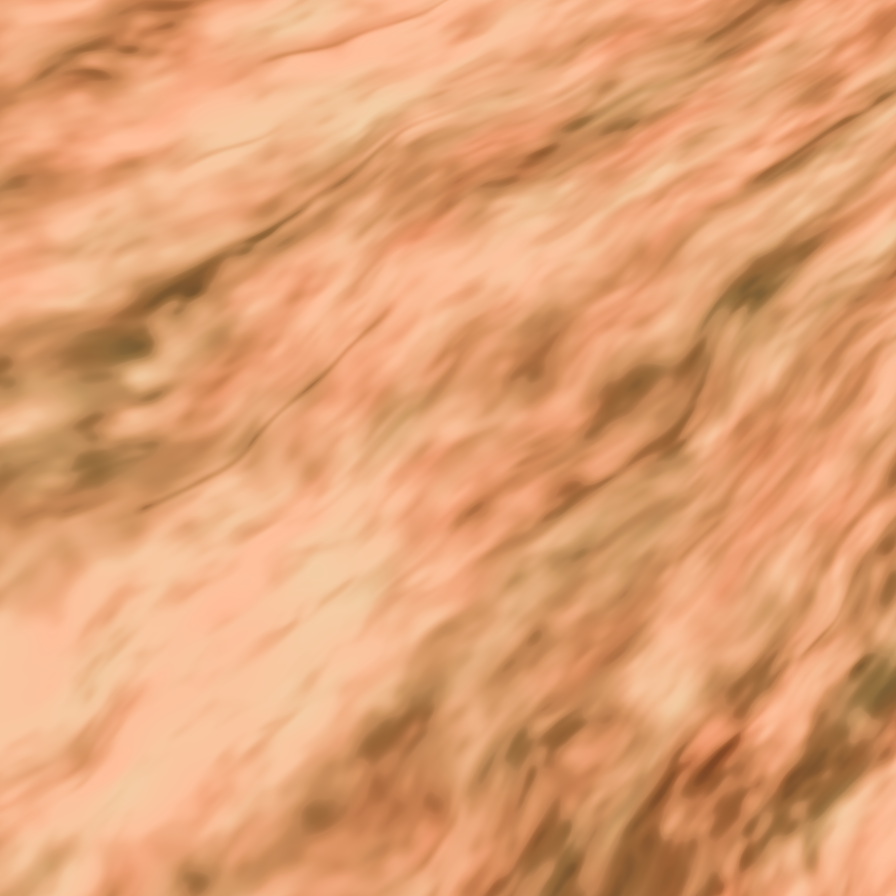
Give the GLSL for this texture, as a Shadertoy shader.

```glsl
// Soft tan stone with fanned diagonal streaks, fine grain and dark tapering veins.

const vec2 FAN_CENTRE = vec2(1.80, 1.55);   // streaks converge here, off canvas
const float FAN_RADIUS = 1.7;               // turns fan angle into a width
const float WARP = 0.014;

// Frequencies as (along the streak, across the streak)
const vec2 BROAD_FREQ = vec2(1.9, 5.5);
const vec2 STREAK_FREQ = vec2(3.6, 20.0);
const vec2 GRAIN_FREQ = vec2(20.0, 46.0);
const vec2 VEIN_FREQ = vec2(1.3, 8.0);
const vec2 VEIN_MASK_FREQ = vec2(2.6, 6.0);

const float BROAD_GAIN = 0.50;
const float STREAK_GAIN = 0.58;
const float GRAIN_GAIN = 0.42;
const float VEIN_GAIN = 1.9;
const float VEIN_WIDTH = 0.26;
const float TONE_OFFSET = 0.16;             // balances the darkening by veins

// Colours from dark to light, each at the middle of its share of the area
const vec3 TONES[6] = vec3[6](
    vec3(0.60, 0.39, 0.21), vec3(0.76, 0.51, 0.32), vec3(0.84, 0.58, 0.38),
    vec3(0.91, 0.64, 0.46), vec3(0.95, 0.70, 0.53), vec3(0.98, 0.77, 0.62));
const float STOPS[6] = float[6](0.02, 0.09, 0.25, 0.505, 0.77, 0.95);
const vec3 ROSE_TINT = vec3(0.010, -0.014, -0.010);

float hash(vec2 p) {
    vec3 q = fract(vec3(p.xyx) * 0.1031);
    q += dot(q, q.yzx + 33.33);
    return fract((q.x + q.y) * q.z);
}

// Value noise with zero mean and roughly unit variance
float noise(vec2 p) {
    vec2 cell = floor(p), f = fract(p);
    f = f * f * (3.0 - 2.0 * f);
    float low = mix(hash(cell), hash(cell + vec2(1, 0)), f.x);
    float high = mix(hash(cell + vec2(0, 1)), hash(cell + vec2(1, 1)), f.x);
    return (mix(low, high, f.y) - 0.5) / 0.2146;
}

// Layered noise, normalised to unit variance
float fbm(vec2 p, int octaves) {
    float sum = 0.0, power = 0.0, amp = 1.0;
    for (int i = 0; i < octaves; i++) {
        sum += amp * noise(p);
        power += amp * amp;
        amp *= 0.5;
        p = p * 2.03 + vec2(17.3, 9.7);
    }
    return sum / sqrt(power);
}

// Polar coordinates around the fan centre: x along, y across the streaks
vec2 fanCoords(vec2 p) {
    vec2 d = FAN_CENTRE - p;
    vec2 fan = vec2(length(d), atan(d.y, d.x) * FAN_RADIUS);
    fan.y += WARP * noise(p * 4.0 + 31.0) + 0.3 * WARP * noise(p * 13.0 + 57.0);
    return fan;
}

// Thin ridges that swell and fade along their length
float veins(vec2 fan, float grain) {
    float total = 0.0;
    for (int i = 0; i < 2; i++) {
        float scale = 1.0 + 0.8 * float(i);
        vec2 seed = vec2(41.0, 73.0) * float(i + 1);
        float ridge = (noise(fan * VEIN_FREQ * scale + seed) + 0.07 * grain) / VEIN_WIDTH;
        float mask = fbm(fan * VEIN_MASK_FREQ * scale + seed.yx, 3);
        total += exp(-ridge * ridge) * smoothstep(0.0, 1.3, mask) / scale;
    }
    return total;
}

// Pale lower left, shaded lower right
float shading(vec2 p) {
    vec2 pale = p - vec2(0.15, 0.22), dark = p - vec2(0.85, 0.20);
    return 0.65 * exp(-10.0 * dot(pale, pale)) - 0.55 * exp(-12.0 * dot(dark, dark));
}

vec3 ramp(float share) {
    vec3 color = TONES[0] * mix(0.78, 1.0, smoothstep(0.0, STOPS[0], share));
    for (int i = 1; i < 6; i++) {
        float blend = clamp((share - STOPS[i - 1]) / (STOPS[i] - STOPS[i - 1]), 0.0, 1.0);
        color = mix(color, TONES[i], blend);
    }
    return color;
}

void mainImage(out vec4 fragColor, in vec2 fragCoord) {
    vec2 p = fragCoord / iResolution.xy;
    vec2 fan = fanCoords(p);

    // Sum the layers into a tone that is close to a normal distribution
    float grain = fbm(fan * GRAIN_FREQ + 5.0, 2);
    float tone = TONE_OFFSET + shading(p);
    tone += BROAD_GAIN * fbm(fan * BROAD_FREQ + 11.0, 3);
    tone += STREAK_GAIN * fbm(fan * STREAK_FREQ + 23.0, 4);
    tone += GRAIN_GAIN * grain;
    tone -= VEIN_GAIN * veins(fan, grain);

    // Turn the tone into its rank, then into a colour
    float share = 1.0 / (1.0 + exp(-1.702 * tone));
    vec3 color = ramp(share) + ROSE_TINT * fbm(fan * vec2(7.0, 18.0) + 87.0, 3);
    fragColor = vec4(clamp(color, 0.0, 1.0), 1.0);
}
```
